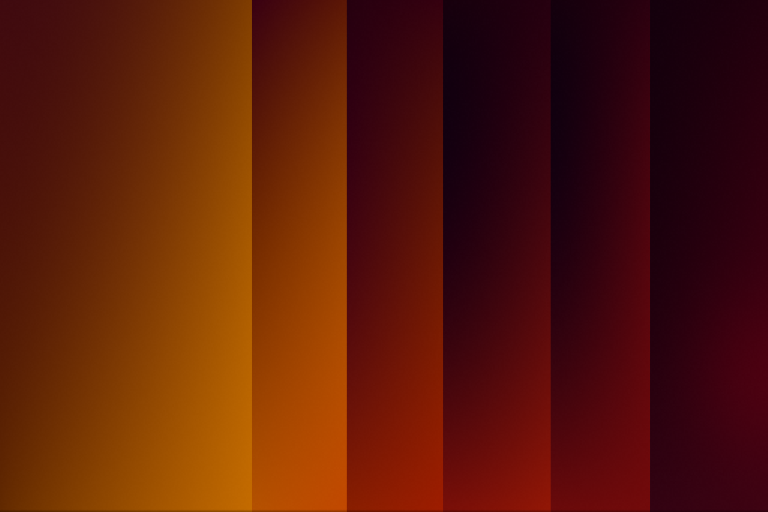
This background is drawn by a WebGL 2 fragment shader. Its source:

```glsl
#version 300 es
precision highp float;
// Six upright panes of warm light, fading from amber on the left to dark plum.
// Each pane blends a left and a right colour ramp; each ramp is a smooth
// quadratic through its top, middle and bottom colours.

uniform vec2 u_resolution;
out vec4 fragColor;

float hash(vec2 p) {
    vec3 q = fract(p.xyx * 0.1031);
    q += dot(q, q.yzx + 33.33);
    return fract((q.x + q.y) * q.z);
}

// Weights of the top, middle and bottom colours at height y
vec3 rampWeights(float y) {
    return vec3(y * (2.0 * y - 1.0), 4.0 * y * (1.0 - y), (1.0 - y) * (1.0 - 2.0 * y));
}

// Colour inside a pane spanning x0..x1; bend delays the change across it
vec3 pane(vec2 uv, float x0, float x1, float bend, mat3 left, mat3 right) {
    float across = clamp((uv.x - x0) / (x1 - x0), 0.0, 1.0);
    vec3 w = rampWeights(uv.y);
    return max(mix(left * w, right * w, pow(across, bend)), 0.0);
}

// Lay a pane over everything to the right of its antialiased edge
void cover(inout vec3 color, vec3 layer, float x, float edge) {
    float halfPixel = 0.5 / u_resolution.x;
    color = mix(color, layer, smoothstep(edge - halfPixel, edge + halfPixel, x));
}

void main() {
    vec2 uv = gl_FragCoord.xy / u_resolution;

    // Wide amber pane
    vec3 color = pane(uv, 0.0, 0.328, mix(0.85, 1.9, uv.y),
        mat3(0.25, 0.04, 0.06, 0.30, 0.08, 0.03, 0.38, 0.16, 0.0),
        mat3(0.50, 0.24, 0.0, 0.67, 0.36, 0.0, 0.77, 0.42, 0.0));

    // Orange pane
    cover(color, pane(uv, 0.328, 0.4515, 1.0,
        mat3(0.22, 0.0, 0.07, 0.46, 0.17, 0.0, 0.71, 0.32, 0.0),
        mat3(0.36, 0.09, 0.02, 0.63, 0.28, 0.0, 0.76, 0.28, 0.0)), uv.x, 0.328);

    // Rust pane
    cover(color, pane(uv, 0.4515, 0.577, 1.1,
        mat3(0.15, 0.0, 0.06, 0.27, 0.02, 0.06, 0.54, 0.12, 0.0),
        mat3(0.21, 0.0, 0.06, 0.43, 0.10, 0.01, 0.62, 0.11, 0.0)), uv.x, 0.4515);

    // Two crimson panes
    cover(color, pane(uv, 0.577, 0.717, 1.3,
        mat3(0.09, 0.0, 0.05, 0.13, 0.0, 0.06, 0.48, 0.06, 0.03),
        mat3(0.15, 0.0, 0.06, 0.31, 0.03, 0.05, 0.58, 0.09, 0.02)), uv.x, 0.577);
    cover(color, pane(uv, 0.717, 0.8465, 1.3,
        mat3(0.08, 0.0, 0.05, 0.12, 0.0, 0.06, 0.42, 0.04, 0.04),
        mat3(0.17, 0.0, 0.06, 0.33, 0.02, 0.05, 0.45, 0.04, 0.04)), uv.x, 0.717);

    // Plum pane with a soft red glow at its right side
    vec3 plum = pane(uv, 0.8465, 1.0, 1.1,
        mat3(0.08, 0.0, 0.05, 0.11, 0.0, 0.05, 0.20, 0.01, 0.07),
        mat3(0.13, 0.0, 0.05, 0.21, 0.0, 0.06, 0.24, 0.01, 0.07));
    vec2 toGlow = (uv - vec2(0.98, 0.27)) / vec2(0.09, 0.17);
    plum.r += 0.07 * exp(-dot(toGlow, toGlow));
    cover(color, plum, uv.x, 0.8465);

    // Thin shade along the bottom, then fine grain against banding
    color *= mix(0.75, 1.0, smoothstep(0.0, 0.006, uv.y));
    color += (hash(floor(uv * vec2(512.0, 342.0))) - 0.5) * 0.006;
    fragColor = vec4(clamp(color, 0.0, 1.0), 1.0);
}
```
